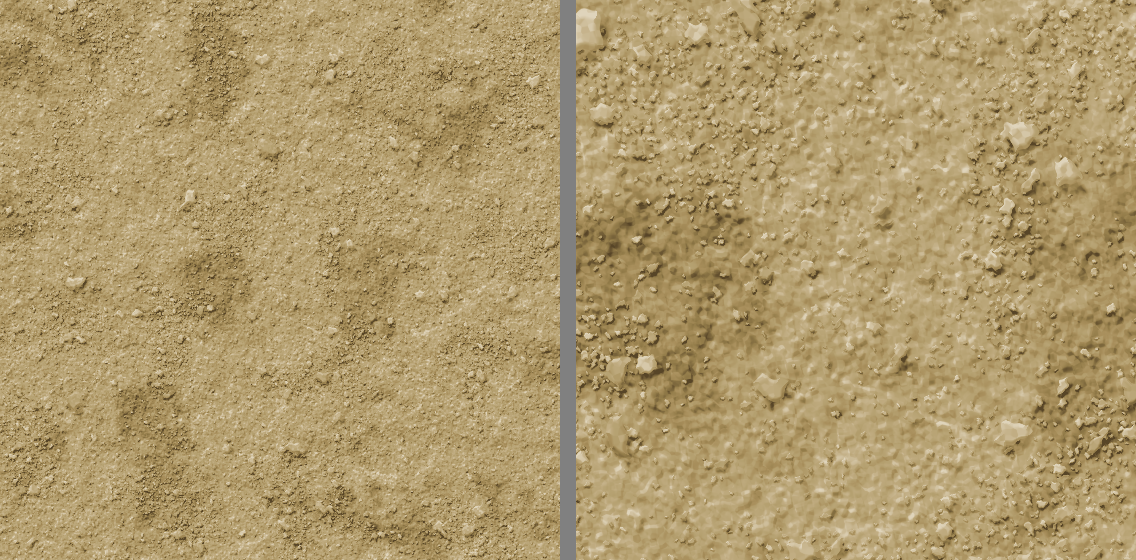
Left: the whole. Right: its middle third, enlarged.
Reproduce this texture procedurally as a Shadertoy shader.

```glsl
// Dry sandy ground with damp hollows, crumbly soil and clusters of angular gravel.

const vec2 LIGHT = vec2(-0.5, 0.866);
const int FACETS = 6;

vec2 hash2(vec2 p) {
    vec3 q = fract(p.xyx * vec3(0.1031, 0.1030, 0.0973));
    q += dot(q, q.yzx + 33.33);
    return fract((q.xx + q.yz) * q.zy);
}

mat2 rotation(float angle) {
    float c = cos(angle), s = sin(angle);
    return mat2(c, s, -s, c);
}

// Cellular noise: random values around jittered points with soft borders.
float cellNoise(vec2 p) {
    vec2 id = floor(p);
    float total = 0.0, weights = 0.0;
    for (int y = -1; y <= 1; y++)
    for (int x = -1; x <= 1; x++) {
        vec2 cell = id + vec2(x, y);
        vec2 rnd = hash2(cell + 71.0);
        vec2 d = p - cell - 0.1 - 0.8 * rnd;
        float w = exp(-12.0 * dot(d, d));
        total += w * fract(rnd.x * 17.0 + rnd.y * 29.0);
        weights += w;
    }
    return total / weights;
}

// Warped, layered sines for the broad patches.
float layeredSines(vec2 p) {
    float sum = 0.0, amp = 0.5;
    for (int i = 0; i < 5; i++) {
        p = mat2(0.8, -0.6, 0.6, 0.8) * p * 1.7;
        p += 0.6 * sin(p.yx + 1.3 * float(i));
        sum += amp * sin(p.x) * cos(p.y);
        amp *= 0.62;
    }
    return sum;
}

float gravelDensity(vec2 uv) {
    return smoothstep(0.0, 0.45, layeredSines(uv * 10.0 + 3.7));
}

// Slope of the soil towards the light; finer lumps are rougher.
float soilRelief(vec2 uv) {
    float slope = 0.0, scale = 20.0, amp = 0.7;
    for (int i = 0; i < 4; i++) {
        mat2 turn = rotation(float(i));
        vec2 p = turn * uv * scale + 40.0;
        vec2 stepToLight = turn * LIGHT * 0.3;
        slope += amp * (cellNoise(p - stepToLight) - cellNoise(p + stepToLight));
        scale *= 2.3;
        amp *= 1.35;
    }
    return slope;
}

// Angular pebble: x is the edge distance, y the light on its facet.
vec2 pebble(vec2 p, float radius, vec2 seed) {
    mat2 turn = rotation(6.283 * seed.x);
    vec2 light = turn * LIGHT;
    p = turn * p * vec2(0.82, 1.0 + 0.5 * seed.y);
    float d = -10.0, facet = 0.0;
    for (int i = 0; i < FACETS; i++) {
        vec2 rnd = hash2(seed * 91.0 + float(i) * 7.0);
        float angle = (float(i) + 0.7 * rnd.x) * 6.283 / float(FACETS);
        vec2 normal = vec2(cos(angle), sin(angle));
        float side = dot(p, normal) - radius * mix(0.6, 1.0, rnd.y);
        if (side > d) {
            d = side;
            facet = dot(normal, light);
        }
    }
    float top = smoothstep(0.15, 0.4, -d / radius);
    return vec2(d, mix(facet, 0.35, top));
}

// One size of gravel with cast shadows; sparse and clustered are chances per cell.
float addGravel(float tone, vec2 uv, float cells, float size, float sparse, float clustered) {
    vec2 g = uv * cells, id = floor(g);
    vec2 chipped = g + 0.04 * sin(g.yx * 11.0) + 0.02 * sin(g.yx * 27.0);
    float soft = 0.6 * cells / iResolution.y;
    for (int y = -1; y <= 1; y++)
    for (int x = -1; x <= 1; x++) {
        vec2 cell = id + vec2(x, y);
        vec2 seed = hash2(cell + cells * 1.7);
        vec2 pick = hash2(cell + cells * 2.3 + 19.0);
        if (pick.x > sparse + clustered) continue;
        vec2 center = cell + 0.5 + 0.7 * (seed - 0.5);
        if (pick.x > sparse + clustered * gravelDensity(center / cells)) continue;
        float radius = size * mix(0.45, 1.0, pick.y * pick.y);
        vec2 p = chipped - center;
        vec2 body = pebble(p, radius, seed);
        float shade = pebble(p + LIGHT * radius * 0.6, radius, seed).x;
        tone -= 2.1 * (1.0 - smoothstep(-0.2 * radius, 0.25 * radius + soft, shade));
        float stone = 2.5 + 1.7 * fract(pick.y * 13.0) + 1.9 * body.y;
        tone = mix(tone, stone, 1.0 - smoothstep(-soft, soft, body.x));
    }
    return tone;
}

// Ramp from shadow brown to pale stone, tone 0 to 5.
vec3 earthColor(float tone) {
    vec3 ramp[6] = vec3[6](
        vec3(0.44, 0.36, 0.21), vec3(0.58, 0.49, 0.29), vec3(0.66, 0.56, 0.36),
        vec3(0.71, 0.63, 0.44), vec3(0.75, 0.67, 0.50), vec3(0.82, 0.76, 0.63));
    float t = clamp(tone, -0.7, 5.8);
    int i = int(clamp(floor(t), 0.0, 4.0));
    return mix(ramp[i], ramp[i + 1], t - float(i));
}

void mainImage(out vec4 fragColor, in vec2 fragCoord) {
    vec2 uv = fragCoord / iResolution.y;

    // Sand with damp hollows and rough lumps
    float patches = layeredSines(uv * 7.0 + 11.0) + 0.5 * (cellNoise(uv * 32.0) - 0.5);
    float damp = smoothstep(0.05, 0.65, patches);
    float tone = 3.3 - 1.7 * damp + soilRelief(uv);

    // Gravel from fine grit to large stones
    float cells = 208.0;
    for (int i = 0; i < 5; i++) {
        float coarse = float(i) / 4.0;
        tone = addGravel(tone, uv, cells, mix(0.46, 0.27, coarse),
                         mix(0.14, 0.07, coarse), mix(0.6, 0.2, coarse));
        cells *= 0.5;
    }

    // Fine sand grain over everything
    tone += 1.5 * (cellNoise(uv * 270.0) - 0.5);
    fragColor = vec4(earthColor(tone), 1.0);
}
```
